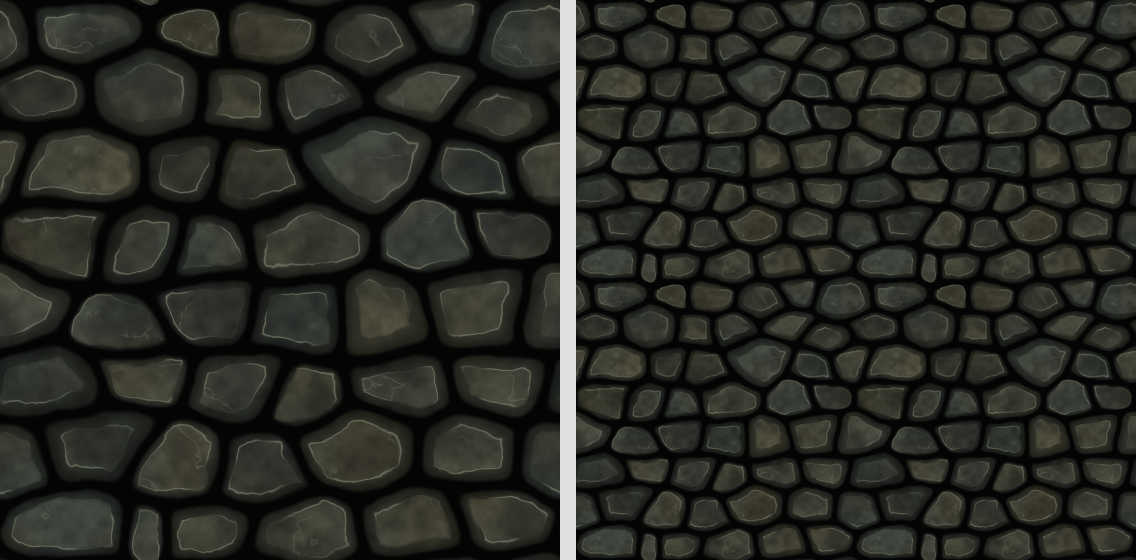
Left, the tile; right, the same tile 2 across and 2 down.
Write a three.js fragment shader that draws this texture.

```glsl
// Dark dry-stone wall: rounded, uneven stones with worn, scratched faces.
// Stones are cells of a wrapping weighted Voronoi diagram with staggered rows;
// the distance to the cell border shapes joint, rim, face and bright worn edge.
varying vec2 vUv;

const vec2 GRID = vec2(6.0, 8.0);          // stones across and up, rows even
const vec2 METRIC = vec2(6.0, 8.8);        // flattens the cells into courses
const vec2 JITTER = vec2(0.66, 0.50);
const float SIZE_SPREAD = 0.26;
const float JOINT = 0.0075;                // half width of the joints
const float ROUNDING = 0.0085;
const float EDGE_WIDTH = 0.0015;

const vec3 JOINT_COLOR = vec3(0.013, 0.014, 0.013);
const vec3 RIM_COLOR = vec3(0.105, 0.110, 0.097);
const vec3 SHOULDER_COLOR = vec3(0.158, 0.165, 0.145);
const vec3 FACE_DARK = vec3(0.188, 0.191, 0.171);
const vec3 FACE_LIGHT = vec3(0.262, 0.267, 0.230);
const vec3 EDGE_COLOR = vec3(0.43, 0.45, 0.38);
const vec3 WARM_TINT = vec3(1.06, 1.00, 0.89);
const vec3 COOL_TINT = vec3(0.93, 1.00, 1.04);

float hash(vec2 p) {
  return fract(sin(dot(p, vec2(127.1, 311.7))) * 43758.5453);
}

// Value noise that wraps after a whole number of cells
float noise(vec2 uv, float freq, float seed) {
  vec2 p = uv * freq;
  vec2 i = floor(p);
  vec2 f = p - i;
  f = f * f * (3.0 - 2.0 * f);
  vec2 a = mod(i, freq) + seed;
  vec2 b = mod(i + 1.0, freq) + seed;
  return mix(mix(hash(a), hash(vec2(b.x, a.y)), f.x),
             mix(hash(vec2(a.x, b.y)), hash(b), f.x), f.y);
}

float fbm(vec2 uv, float freq, float seed) {
  float sum = 0.0;
  float amp = 0.533;
  for (int i = 0; i < 4; i++) {
    sum += amp * noise(uv, freq, seed);
    freq *= 2.0;
    amp *= 0.5;
    seed += 17.3;
  }
  return sum;
}

// Stone centre in canvas units (xy) and its size weight (z)
vec3 stoneSite(vec2 cell) {
  vec2 id = mod(cell, GRID);
  vec2 shift = vec2(hash(id + 3.1), hash(id + 41.7)) - 0.5;
  float stagger = 0.5 * mod(id.y, 2.0);
  vec2 center = cell + 0.5 + JITTER * shift + vec2(stagger, 0.0);
  return vec3(center / GRID, SIZE_SPREAD * hash(id + 77.3));
}

// Returns rounded border distance, sharp border distance, stone radius
vec3 stoneShape(vec2 uv, out vec2 stoneId) {
  vec2 base = floor(uv * GRID);
  vec2 ownCell = base;
  vec3 own = vec3(0.0);
  float best = 1e5;
  for (int y = -2; y <= 2; y++) {
    for (int x = -2; x <= 2; x++) {
      vec2 cell = base + vec2(float(x), float(y));
      vec3 site = stoneSite(cell);
      vec2 q = METRIC * (uv - site.xy);
      float power = dot(q, q) - site.z;
      if (power < best) { best = power; own = site; ownCell = cell; }
    }
  }
  float blend = 0.0;
  float sharp = 1.0;
  float radius = 1.0;
  for (int y = -2; y <= 2; y++) {
    for (int x = -2; x <= 2; x++) {
      vec2 cell = ownCell + vec2(float(x), float(y));
      if (x == 0 && y == 0) continue;
      vec3 site = stoneSite(cell);
      vec2 q = METRIC * (uv - site.xy);
      vec2 gap = METRIC * (site.xy - own.xy);
      float slope = 2.0 * length(METRIC * gap);
      float border = (dot(q, q) - site.z - best) / slope;
      blend += exp(-border / ROUNDING);
      sharp = min(sharp, border);
      radius = min(radius, (dot(gap, gap) - site.z + own.z) / slope);
    }
  }
  stoneId = mod(ownCell, GRID);
  return vec3(-ROUNDING * log(max(blend, 1e-9)), sharp, radius);
}

void main() {
  // Uneven outlines
  vec2 wobble = vec2(noise(vUv, 12.0, 5.0), noise(vUv, 12.0, 29.0)) - 0.5;
  vec2 ripple = vec2(noise(vUv, 38.0, 11.0), noise(vUv, 38.0, 53.0)) - 0.5;
  vec2 id;
  vec3 shape = stoneShape(vUv + 0.020 * wobble + 0.004 * ripple, id);

  // Worn face inset from the border, with a ragged outline
  float inset = clamp(shape.z * mix(0.40, 0.54, hash(id + 9.0)), 0.017, 0.034);
  float ragged = 0.022 * (fbm(vUv, 22.0, 61.0) - 0.5);
  float face = mix(shape.x, shape.y, 0.6) - inset + ragged;
  float faceMask = smoothstep(-0.003, 0.005, face);

  // Painted mottling and fine grain
  float mottle = fbm(vUv, 14.0, 83.0);
  float grain = fbm(vUv, 48.0, 19.0);
  vec3 faceColor = mix(FACE_DARK, FACE_LIGHT, smoothstep(0.25, 0.75, mottle));
  vec3 color = mix(RIM_COLOR, SHOULDER_COLOR, smoothstep(JOINT, inset, shape.x));
  color = mix(color, faceColor, faceMask);
  float warmth = 0.6 * hash(id + 23.0) + 0.7 * noise(vUv, 9.0, 37.0) - 0.15;
  color *= mix(COOL_TINT, WARM_TINT, clamp(warmth, 0.0, 1.0));
  color *= mix(0.88, 1.12, hash(id + 57.0)) * mix(0.80, 1.20, grain);

  // Broken bright line around the face, and a few cracks across it
  float wear = smoothstep(0.30, 0.70, noise(vUv, 19.0, 71.0));
  float line = exp(-pow(face / EDGE_WIDTH, 2.0)) * (0.12 + 0.68 * wear);
  float glow = exp(-abs(face) / 0.006) * 0.10 * wear;
  float crack = 1.0 - smoothstep(0.0, 0.022, abs(fbm(vUv, 16.0, 97.0) - 0.5));
  crack *= faceMask * smoothstep(0.64, 0.82, noise(vUv, 13.0, 43.0));
  color = mix(color, EDGE_COLOR, clamp(line + glow + 0.35 * crack, 0.0, 0.8));

  // Dark joints
  float body = smoothstep(JOINT * 0.55, JOINT * 1.7, shape.x);
  gl_FragColor = vec4(mix(JOINT_COLOR, color, body), 1.0);
}
```
